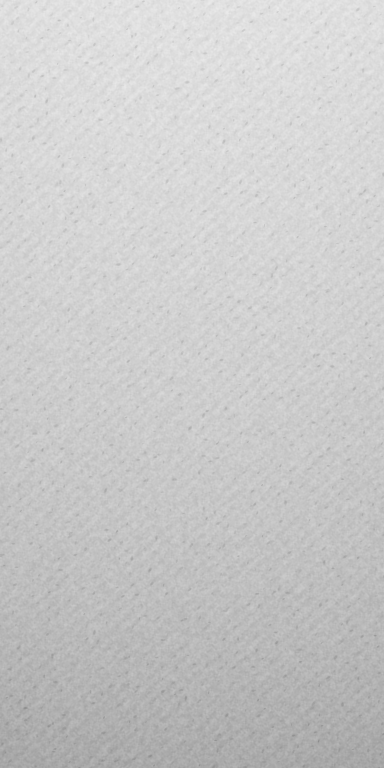
Reproduce this texture procedurally as a Shadertoy shader.

```glsl
// Pale grey paper with fine diagonal ribs, grain and small dark flecks, shaded darker below.

const float RIB_ANGLE = 0.73;
const float RIB_PERIOD = 0.026;   // in canvas widths
const float TAU = 6.2831853;

float hash(vec2 p) {
    vec3 q = fract(p.xyx * vec3(0.1031, 0.1030, 0.0973));
    q += dot(q, q.yzx + 33.33);
    return fract((q.x + q.y) * q.z);
}

float valueNoise(vec2 p) {
    vec2 cell = floor(p);
    vec2 f = fract(p);
    f = f * f * (3.0 - 2.0 * f);
    float low = mix(hash(cell), hash(cell + vec2(1, 0)), f.x);
    float high = mix(hash(cell + vec2(0, 1)), hash(cell + vec2(1, 1)), f.x);
    return mix(low, high, f.y);
}

// Noise centred on zero
float grain(vec2 p, float frequency) {
    return valueNoise(p * frequency + 71.0) - 0.5;
}

vec2 rotate(vec2 p, float angle) {
    float c = cos(angle), s = sin(angle);
    return vec2(c * p.x + s * p.y, c * p.y - s * p.x);
}

// Light falling off towards the bottom and slightly at the sides
float backdrop(vec2 uv) {
    float depth = 1.0 - uv.y;
    float side = 2.0 * uv.x - 1.0;
    return 0.882 - 0.14 * depth - 0.08 * pow(depth, 4.0) - 0.012 * side * side;
}

// Soft broken ribs; x runs along them, y across
float ribs(vec2 q, float period) {
    float wobble = 0.30 * grain(q, 28.0) + 0.25 * grain(q, 75.0);
    float wave = sin(TAU * (q.y / period + wobble));
    float strength = 0.5 + valueNoise(q * vec2(24.0, 38.0));
    return wave * strength;
}

// Short dark flecks, at most one in each cell along the ribs
float flecks(vec2 q, vec2 cellSize, float chance) {
    vec2 home = floor(q / cellSize);
    float cover = 0.0;
    for (int j = -1; j <= 1; j++) {
        for (int i = -1; i <= 1; i++) {
            vec2 cell = home + vec2(i, j);
            vec2 jitter = vec2(hash(cell + 11.0), 0.6 + 0.3 * hash(cell + 37.0));
            vec2 d = q - (cell + jitter) * cellSize;
            d = rotate(d, 1.6 * (hash(cell + 53.0) - 0.5));
            float size = 0.0025 + 0.0025 * hash(cell + 91.0);
            float shape = 1.0 - smoothstep(0.3, 1.3, length(d / vec2(size * 1.5, size * 0.8)));
            float present = step(hash(cell + 5.0), chance);
            cover = max(cover, shape * present * (0.35 + 0.65 * hash(cell + 17.0)));
        }
    }
    return cover;
}

void mainImage(out vec4 fragColor, in vec2 fragCoord) {
    vec2 uv = fragCoord / iResolution.xy;
    vec2 p = fragCoord / iResolution.x;
    vec2 q = rotate(p, RIB_ANGLE);

    float shade = backdrop(uv);

    // Rib relief and mottling
    shade += 0.009 * ribs(q, RIB_PERIOD);
    shade += 0.022 * grain(q, 85.0);

    // Fine tooth, a little rougher in the darker part
    float roughness = mix(1.3, 0.9, uv.y);
    shade += roughness * (0.040 * grain(q, 235.0) + 0.030 * grain(rotate(p, 0.3), 170.0));

    // Dark flecks in the grooves
    shade -= 0.085 * flecks(q, vec2(0.034, RIB_PERIOD), 0.6);

    fragColor = vec4(vec3(clamp(shade, 0.0, 1.0)), 1.0);
}
```
